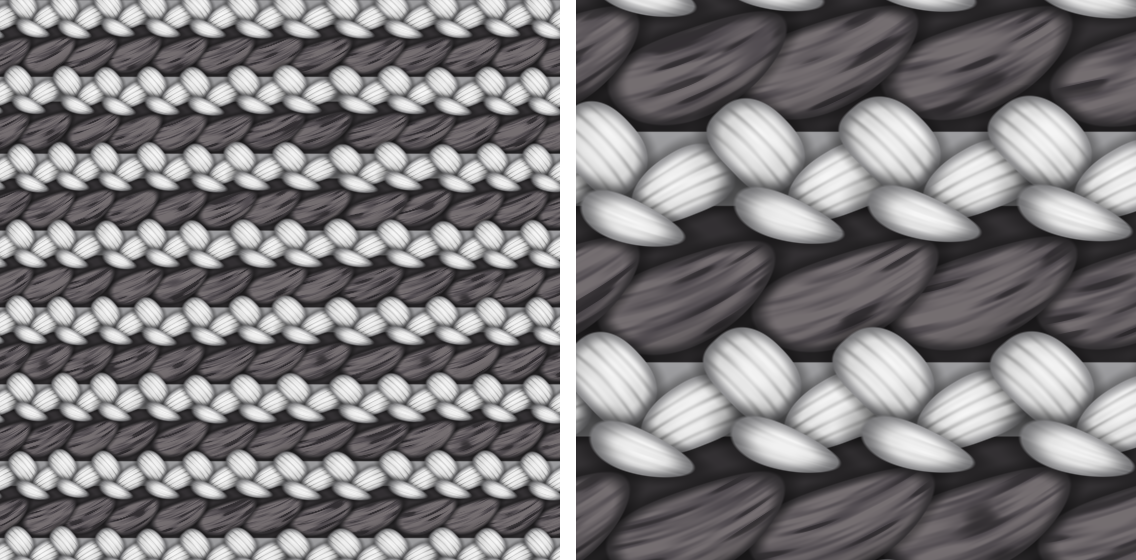
Left, the full canvas; right, a detail of the centre.
A Shadertoy shader for this pattern:

```glsl
// Knitted stripes: rows of plump white braid over rows of dark twisted yarn.
// Each stitch is a few bent superellipse strands painted in overlap order,
// shaded by edge depth, rib grooves and streaked value noise.

#define STITCHES 12.0
#define ROW_PITCH 1.647
#define FIRST_ROW 0.11
#define JITTER 0.15
#define RIB_DEPTH 0.20
#define WHITE vec3(0.94)
#define GREY vec3(0.60, 0.60, 0.61)
#define YARN_LIGHT vec3(0.455, 0.43, 0.44)
#define YARN_DARK vec3(0.30, 0.28, 0.30)
#define GAP vec3(0.20, 0.19, 0.20)

const float PI = 3.14159265;

float hash(vec2 p) {
    vec3 q = fract(p.xyx * 0.1031);
    q += dot(q, q.yzx + 33.33);
    return fract((q.x + q.y) * q.z);
}

float noise(vec2 p) {
    vec2 i = floor(p), f = fract(p);
    f = f * f * (3.0 - 2.0 * f);
    return mix(mix(hash(i), hash(i + vec2(1, 0)), f.x),
               mix(hash(i + vec2(0, 1)), hash(i + vec2(1, 1)), f.x), f.y);
}

// xy: position along and across the strand, z: approximate signed distance
vec3 strand(vec2 p, vec2 size, float angle, float bend, float taper, float power) {
    float c = cos(angle), s = sin(angle);
    vec2 q = mat2(c, -s, s, c) * p / size;
    q.y = (q.y - bend * (q.x * q.x - 0.4)) / (1.0 + taper * clamp(q.x, -1.2, 1.2));
    vec2 m = pow(abs(q), vec2(power));
    return vec3(q, (pow(m.x + m.y, 1.0 / power) - 1.0) * size.y);
}

void castShadow(inout vec3 col, float dist, float strength) {
    col *= 1.0 - strength * (1.0 - smoothstep(-0.01, 0.09, dist));
}

void paintWhite(inout vec3 col, vec3 s, float ribs, float grooveDepth, float seed, float aa) {
    castShadow(col, s.z, 0.30);
    float streak = noise(vec2(s.x * 1.5, s.y * 9.0) + seed * 91.0);
    float groove = pow(0.5 - 0.5 * cos(ribs * PI * s.y + 0.5 * (streak - 0.5)), 4.0);
    float ends = smoothstep(0.1, 1.0, abs(s.x));
    float body = smoothstep(0.0, 0.085, -s.z);
    vec3 tone = mix(GREY, WHITE, body);
    tone -= grooveDepth * groove * (0.5 + 0.6 * ends) * body;
    tone -= 0.14 * ends + 0.06 * smoothstep(0.1, -0.9, s.y);
    tone += 0.05 * (streak - 0.4);
    col = mix(col, tone, smoothstep(aa, -aa, s.z));
}

void paintDark(inout vec3 col, vec3 s, float seed, float aa) {
    castShadow(col, s.z, 0.35);
    vec2 q = s.xy + seed * 57.0;
    float fibre = noise(vec2(q.x * 1.6, q.y * 6.0));
    float fine = noise(vec2(q.x * 2.5, q.y * 13.0) + 20.0);
    float tuft = smoothstep(0.18, 0.72, 0.6 * fibre + 0.4 * fine);
    vec3 tone = mix(YARN_DARK, YARN_LIGHT, tuft);
    tone *= 1.0 - 0.35 * smoothstep(0.30, 0.12, fibre);
    tone *= 1.0 - 0.18 * smoothstep(-0.2, -1.0, s.y);
    tone = mix(GAP, tone, smoothstep(0.0, 0.07, -s.z));
    col = mix(col, tone, smoothstep(aa, -aa, s.z));
}

// Stitch origin offset, varied for every stitch
vec2 stitchPoint(float x, float y, float id, float row) {
    vec2 shift = vec2(hash(vec2(id, row) + 7.0), hash(vec2(row, id) + 31.0)) - 0.5;
    return vec2(x - id - 0.5, y) - JITTER * shift * vec2(1.0, 0.4);
}

void darkRow(inout vec3 col, float x, float y, float row, float aa) {
    for (int i = 1; i >= -1; i--) {
        float id = floor(x) + float(i);
        vec2 p = stitchPoint(x, y, id, row) - vec2(0.62, -1.05);
        vec3 s = strand(p, vec2(0.67, 0.31), 0.42, 0.28, -0.18, 2.1);
        paintDark(col, s, hash(vec2(id, row) + 3.0), aa);
    }
}

void whiteRow(inout vec3 col, float x, float y, float row, float aa) {
    // Upper barrels and the slanted strands between them
    for (int i = -1; i <= 1; i++) {
        float id = floor(x) + float(i), seed = hash(vec2(id, row) + 11.0);
        vec2 p = stitchPoint(x, y, id, row);
        vec3 barrel = strand(p, vec2(0.36, 0.26), -0.82, -0.12, 0.0, 2.7);
        paintWhite(col, barrel, 5.0, RIB_DEPTH, seed, aa);
        vec3 slant = strand(p - vec2(0.57, -0.27), vec2(0.38, 0.23), 0.48, -0.10, 0.16, 2.5);
        paintWhite(col, slant, 5.0, RIB_DEPTH * 1.25, seed + 1.0, aa);
    }
    // Lower leaves lie over everything
    for (int i = -1; i <= 1; i++) {
        float id = floor(x) + float(i);
        vec2 p = stitchPoint(x, y, id, row) - vec2(0.22, -0.52);
        vec3 leaf = strand(p, vec2(0.39, 0.155), -0.35, 0.12, -0.28, 2.1);
        paintWhite(col, leaf, 3.0, RIB_DEPTH * 0.35, hash(vec2(id, row) + 19.0), aa);
    }
}

void mainImage(out vec4 fragColor, in vec2 fragCoord) {
    vec2 uv = fragCoord / iResolution.y;
    float aa = STITCHES / iResolution.y;

    // Stitches widen gently across the cloth
    float turn = 2.0 * PI * uv.x;
    float x = uv.x * STITCHES + 0.12 * (1.0 - cos(turn) + sin(turn));
    float down = (1.0 - uv.y) * STITCHES - FIRST_ROW;
    float row = floor((down + 0.447) / ROW_PITCH);
    float y = row * ROW_PITCH - down;

    vec3 col = GAP;
    darkRow(col, x, y - ROW_PITCH, row - 1.0, aa);
    darkRow(col, x, y, row, aa);

    // Flat grey backing behind the white braid
    float backing = abs(y + 0.155) - 0.265;
    castShadow(col, backing, 0.25);
    col = mix(col, GREY * (1.0 + 0.3 * y), smoothstep(aa, -aa, backing));

    whiteRow(col, x, y, row, aa);
    fragColor = vec4(clamp(col, 0.0, 1.0), 1.0);
}
```
